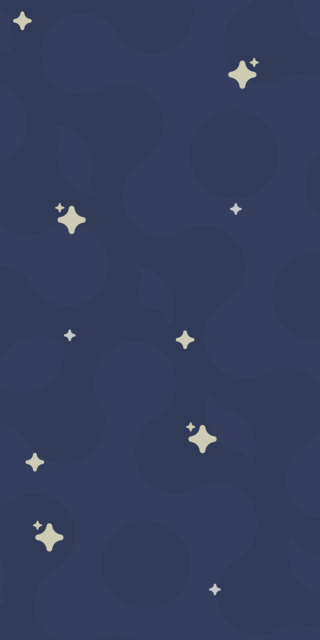
This pattern is drawn by a WebGL 1 fragment shader. Its source:

```glsl
precision highp float;
uniform vec2 u_resolution;

vec2 hash2(vec2 p) {
  return fract(sin(vec2(dot(p, vec2(127.1, 311.7)), dot(p, vec2(269.5, 183.3)))) * 4375.85);
}

// Four-armed star with rounded tips and hollow flanks, arm length = size
float starDistance(vec2 p, float size) {
  vec2 q = abs(p) / size;
  if (q.y > q.x) q = q.yx;
  float arms = length(vec2(max(q.x - 0.8, 0.0), q.y)) - 0.2;
  float body = max(0.7 - length(q - 0.9), q.x - 0.8);
  return min(arms, body) * size;
}

// Wavy pale bands on a tilted lattice of tangent discs; positive inside a band
float bandDistance(vec2 p) {
  const float spacing = 0.2555;
  p = (p - vec2(0.255, 0.169)) / spacing;
  vec2 g = vec2(dot(p, vec2(0.866, -0.5)), dot(p, vec2(0.5, 0.866)));

  // Repeat across the bands, then along each one with a gap between segments
  float band = floor((g.x + 0.72) / 3.44);
  g.x -= band * 3.44;
  g.y = mod(g.y + band * 3.8 + 0.825, 9.65) - 0.825;

  vec2 node = floor(g + 0.5);
  float disc = length(g - node) - 0.5;
  bool odd = mod(node.x + node.y, 2.0) > 0.5;
  bool inside = g.x > 0.0 && g.x < 2.0 && g.y > 0.0 && g.y < 8.0;

  // Odd discs bite into the band, even discs bulge out of it
  float d = inside ? (odd ? disc : 1.0) : (odd ? -1.0 : -disc);

  // Slightly larger islands along the middle
  float islandY = clamp(2.0 * floor(g.y * 0.5 + 0.5), 2.0, 6.0);
  float island = length(g - vec2(1.0, islandY)) - 0.54;
  return min(d, island) * spacing;
}

void main() {
  // Canvas width is one unit, y runs downwards
  vec2 p = vec2(gl_FragCoord.x, u_resolution.y - gl_FragCoord.y) / u_resolution.x;
  float edge = 0.8 / u_resolution.x;

  vec3 nightBlue = vec3(0.192, 0.227, 0.341);
  vec3 paleBlue = vec3(0.207, 0.243, 0.367);
  vec3 color = mix(nightBlue, paleBlue, smoothstep(-edge, edge, bandDistance(p)));

  // One jittered star per cell: large with a companion, medium or small
  vec2 cellSize = vec2(0.5, 0.4);
  vec2 cell = floor(p / cellSize);
  vec2 rnd = hash2(cell);
  vec2 q = p - (cell + 0.5) * cellSize - (rnd - 0.5) * vec2(0.36, 0.27);
  float kind = mod(cell.x + cell.y, 3.0);
  float size = kind < 0.5 ? 0.029 : (kind < 1.5 ? 0.044 : 0.018);
  float star = starDistance(q, size);
  if (size > 0.04) {
    float side = rnd.x > 0.5 ? 1.0 : -1.0;
    star = min(star, starDistance(q - vec2(0.037 * side, -0.038), 0.014));
  }
  vec3 starColor = size < 0.02 ? vec3(0.78, 0.79, 0.80) : vec3(0.81, 0.80, 0.71);
  color = mix(color, starColor, 1.0 - smoothstep(-edge, edge, star));

  gl_FragColor = vec4(color, 1.0);
}
```
